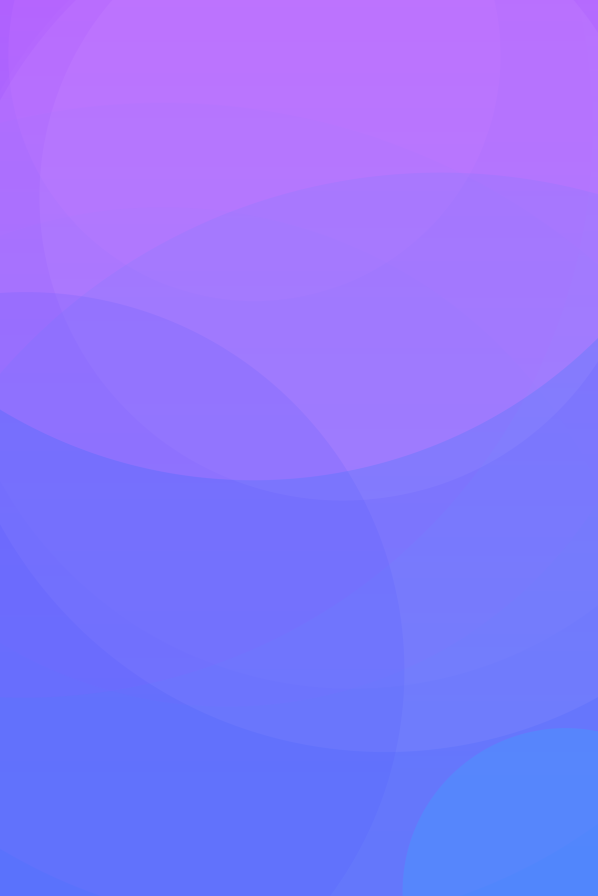
A WebGL 2 fragment shader for this background:

```glsl
#version 300 es
precision highp float;

uniform vec2 u_resolution;
out vec4 fragColor;

#define SKY_TOP vec3(0.54, 0.31, 0.99)
#define SKY_BOTTOM vec3(0.345, 0.459, 0.98)
#define SKY_CURVE 1.8
#define PINK vec3(0.98, 0.49, 1.0)
#define ROSE vec3(0.84, 0.51, 1.0)
#define LILAC vec3(0.78, 0.70, 1.0)
#define MAUVE vec3(0.745, 0.49, 1.0)
#define VIOLET vec3(0.59, 0.35, 1.0)
#define INDIGO vec3(0.29, 0.32, 1.0)
#define PERIWINKLE vec3(0.42, 0.49, 1.0)
#define AZURE vec3(0.26, 0.605, 0.99)
#define CANVAS_HEIGHT 1.5

// Lays a translucent tinted disc over a colour, with a one-pixel soft edge.
vec3 overlayDisc(vec3 under, vec2 p, vec2 center, float radius, vec3 tint, float opacity) {
    float pixel = CANVAS_HEIGHT / u_resolution.y;
    float coverage = 1.0 - smoothstep(-0.7 * pixel, 0.7 * pixel, length(p - center) - radius);
    return mix(under, tint, coverage * opacity);
}

void main() {
    vec2 p = gl_FragCoord.xy / u_resolution.y * CANVAS_HEIGHT;

    // Vertical gradient
    float height = clamp(p.y / CANVAS_HEIGHT, 0.0, 1.0);
    vec3 color = mix(SKY_BOTTOM, SKY_TOP, pow(height, SKY_CURVE));

    // Wide veils through the middle
    color = overlayDisc(color, p, vec2(0.469, 0.859), 0.910, MAUVE, 0.10);
    color = overlayDisc(color, p, vec2(0.381, 1.049), 0.732, VIOLET, 0.09);
    color = overlayDisc(color, p, vec2(0.590, 1.021), 0.674, LILAC, 0.04);
    color = overlayDisc(color, p, vec2(0.645, 0.977), 0.736, LILAC, 0.12);
    color = overlayDisc(color, p, vec2(0.039, 1.285), 0.953, VIOLET, 0.16);

    // Pink discs at the top
    color = overlayDisc(color, p, vec2(0.574, 1.170), 0.508, LILAC, 0.12);
    color = overlayDisc(color, p, vec2(0.424, 1.514), 0.818, PINK, 0.30);
    color = overlayDisc(color, p, vec2(0.426, 1.408), 0.412, ROSE, 0.12);

    // Blue discs rising from below
    color = overlayDisc(color, p, vec2(0.273, 0.215), 1.113, PERIWINKLE, 0.04);
    color = overlayDisc(color, p, vec2(0.273, 0.352), 0.801, PERIWINKLE, 0.04);
    color = overlayDisc(color, p, vec2(0.738, 0.234), 0.977, PERIWINKLE, 0.16);
    color = overlayDisc(color, p, vec2(0.043, 0.377), 0.634, INDIGO, 0.14);
    color = overlayDisc(color, p, vec2(0.947, 0.008), 0.273, AZURE, 0.42);

    fragColor = vec4(color, 1.0);
}
```
